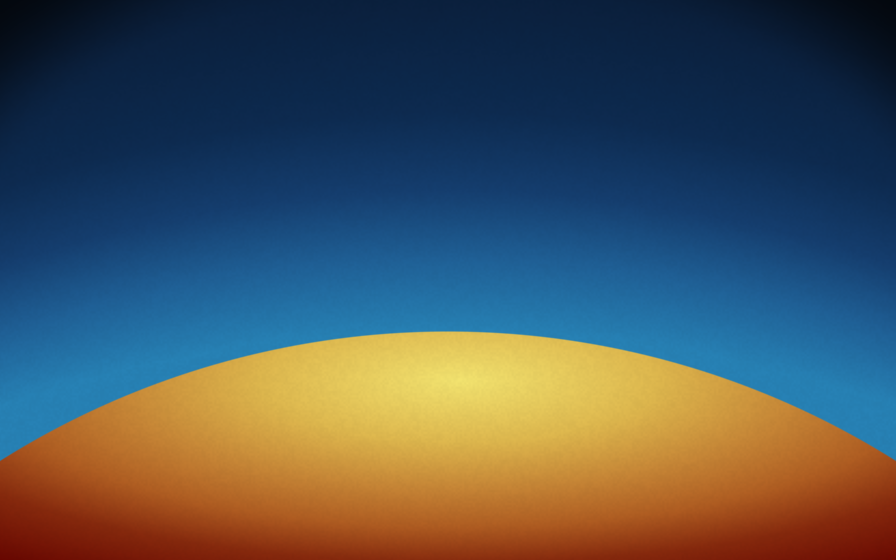
Write a Shadertoy shader that draws this background.

```glsl
// A huge golden dome rising into a deep blue sky.
// The dome is one large circle shaded by an elliptical glow; the sky is a
// gradient bent gently around it, with dark upper corners and fine grain.

float hash(vec2 p) {
    p = fract(p * vec2(0.1031, 0.1137));
    p += dot(p, p.yx + 33.33);
    return fract((p.x + p.y) * p.x * 41.7);
}

float noise(vec2 p) {
    vec2 cell = floor(p), f = fract(p);
    f = f * f * (3.0 - 2.0 * f);
    return mix(mix(hash(cell), hash(cell + vec2(1, 0)), f.x),
               mix(hash(cell + vec2(0, 1)), hash(cell + vec2(1, 1)), f.x), f.y);
}

float ramp(float a, float b, float x) {
    return clamp((x - a) / (b - a), 0.0, 1.0);
}

vec3 skyColor(vec2 p) {
    // Height bands sag towards the sides
    float h = p.y + 0.21 * p.x * p.x;
    vec3 color = vec3(0.15, 0.50, 0.70);
    color = mix(color, vec3(0.12, 0.37, 0.58), ramp(0.41, 0.54, h));
    color = mix(color, vec3(0.08, 0.24, 0.43), ramp(0.54, 0.66, h));
    color = mix(color, vec3(0.05, 0.165, 0.31), ramp(0.66, 0.80, h));
    color = mix(color, vec3(0.04, 0.12, 0.23), ramp(0.80, 1.02, h));

    // Upper corner vignette
    float corner = length(vec2(p.x / 0.8, max(p.y - 0.5, 0.0) / 0.5));
    return mix(color, vec3(0.01, 0.02, 0.035), 0.9 * smoothstep(1.05, 1.42, corner));
}

vec3 domeColor(vec2 p) {
    // Wide glow centred just below the crest
    float r = length((p - vec2(0.02, 0.32)) * vec2(0.31, 1.0));
    vec3 color = vec3(0.94, 0.88, 0.43);
    color = mix(color, vec3(0.86, 0.71, 0.30), ramp(0.0, 0.11, r));
    color = mix(color, vec3(0.77, 0.52, 0.21), ramp(0.11, 0.19, r));
    color = mix(color, vec3(0.68, 0.36, 0.13), ramp(0.19, 0.26, r));
    color = mix(color, vec3(0.52, 0.16, 0.05), ramp(0.26, 0.325, r));
    return mix(color, vec3(0.40, 0.02, 0.0), ramp(0.325, 0.41, r));
}

void mainImage(out vec4 fragColor, in vec2 fragCoord) {
    // Height spans 0 to 1, x is centred
    vec2 p = vec2(fragCoord.x - 0.5 * iResolution.x, fragCoord.y) / iResolution.y;
    float pixel = 1.0 / iResolution.y;

    float domeDistance = length(p - vec2(0.0, -1.092)) - 1.5;
    float domeMask = smoothstep(pixel, -pixel, domeDistance);
    vec3 color = mix(skyColor(p), domeColor(p), domeMask);

    // Fine and soft grain
    float grain = 0.65 * noise(p * 260.0 + 50.0) + 0.35 * noise(p * 90.0 + 90.0) - 0.5;
    color *= 1.0 + 0.045 * grain;

    fragColor = vec4(clamp(color, 0.0, 1.0), 1.0);
}
```
